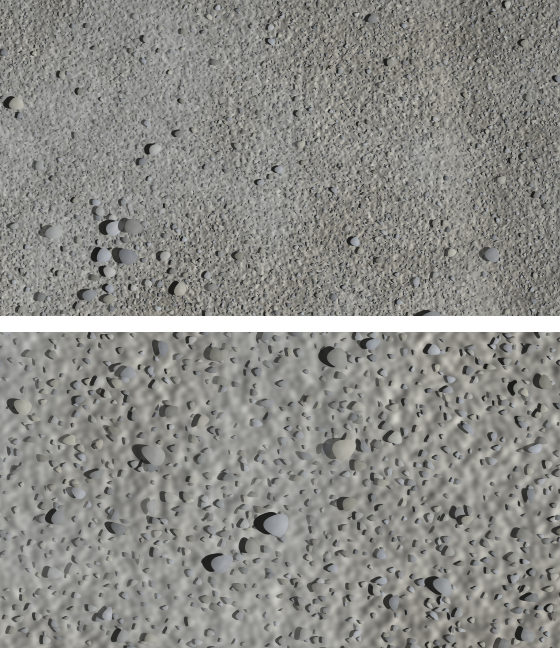
Top, the full canvas; bottom, a detail of the centre.
A WebGL 2 fragment shader for this texture:

```glsl
#version 300 es
precision highp float;
// Sunlit dusty gravel with scattered pebbles and short hard shadows.

uniform vec2 u_resolution;
out vec4 fragColor;

const vec2 SUN = vec2(0.985, -0.17); // direction towards the light

vec3 hash3(vec2 p) {
    vec3 h = fract(p.xyx * vec3(0.1031, 0.1030, 0.0973));
    h += dot(h, h.yxz + 33.33);
    return fract((h.xxy + h.yzz) * h.zyx);
}

float cornerSlope(vec2 corner, vec2 offset) {
    float angle = 6.2832 * hash3(corner).x;
    return dot(vec2(cos(angle), sin(angle)), offset);
}

float gradientNoise(vec2 p) {
    vec2 i = floor(p), f = p - i;
    vec2 u = f * f * f * (f * (f * 6.0 - 15.0) + 10.0);
    vec2 e = vec2(1.0, 0.0);
    float low = mix(cornerSlope(i, f), cornerSlope(i + e, f - e), u.x);
    float high = mix(cornerSlope(i + e.yx, f - e.yx), cornerSlope(i + 1.0, f - 1.0), u.x);
    return mix(low, high, u.y);
}

float fbm(vec2 p) {
    float sum = 0.0, amp = 0.6;
    for (int i = 0; i < 4; i++) {
        sum += amp * gradientNoise(p);
        p = mat2(1.6, 1.2, -1.2, 1.6) * p + 7.3;
        amp *= 0.5;
    }
    return sum;
}

// Brightness of a bumpy surface lit from the side
float relief(vec2 p) {
    return gradientNoise(p - SUN * 0.35) - gradientNoise(p + SUN * 0.35);
}

// Distance to a lumpy ellipse, in cell units
float stoneDistance(vec2 d, vec2 axes, float angle, float lumpiness) {
    float c = cos(angle), s = sin(angle);
    vec2 q = mat2(c, -s, s, c) * d / axes;
    float lump = 1.0 + lumpiness * sin(3.0 * atan(q.y, q.x + 1e-5) + 9.0 * angle);
    return (length(q) * lump - 1.0) * axes.y;
}

// Paints one size of stones, each with its shadow, over the ground
vec3 scatterStones(vec3 col, vec2 p, float cells, float density, float clustering,
                   float lumpiness, float seed) {
    vec2 g = p * cells;
    float blur = 0.6 * cells / u_resolution.y;
    for (int y = -1; y <= 1; y++)
    for (int x = -1; x <= 1; x++) {
        vec2 cell = floor(g) + vec2(x, y);
        vec3 a = hash3(cell + seed), b = hash3(cell + seed + 57.0);
        vec2 fromHeap = (cell / cells - vec2(0.31, 0.16)) / vec2(0.19, 0.15);
        float chance = density + clustering * exp(-dot(fromHeap, fromHeap));
        if (a.z > chance) continue;

        vec2 d = g - cell - 0.5 - (a.xy - 0.5) * 0.8;
        float radius = mix(0.20, 0.42, b.x * b.x);
        vec2 axes = radius * vec2(1.0, mix(0.9 - 3.0 * lumpiness, 0.9, b.z));
        float angle = 6.2832 * b.y;

        // Cast shadow
        float shade = stoneDistance(d + SUN * radius * 0.8, axes, angle, lumpiness);
        float strength = mix(0.5, 1.0, fract(b.z * 17.0));
        col = mix(col, vec3(0.10, 0.10, 0.095), strength * smoothstep(blur, -blur, shade));

        // Rounded, lit body
        float body = stoneDistance(d, axes, angle, lumpiness);
        vec2 q = d / radius;
        float tone = mix(0.49, 0.71, fract(b.x * 31.0 + a.y));
        tone *= 1.0 + 0.17 * dot(q, SUN) - 0.10 * dot(q, q) + 0.06 * gradientNoise(g * 5.0);
        vec3 tint = mix(vec3(1.02, 1.01, 0.94), vec3(0.97, 1.0, 1.05), fract(a.y * 23.0));
        col = mix(col, tone * tint, 0.95 * smoothstep(blur, -blur, body));
    }
    return col;
}

void main() {
    vec2 p = gl_FragCoord.xy / u_resolution.y;

    // Packed dust: broad patches, a worn wheel track and fine relief
    float patches = fbm(p * 3.0);
    float trackOffset = p.x - 1.54 + 0.2 * p.y + 0.03 * gradientNoise(p * 5.0);
    float track = exp(-pow(trackOffset / 0.05, 2.0));
    float dusty = smoothstep(0.95, 0.1, length((p - vec2(0.25, 0.62)) * vec2(1.0, 1.3)));
    float rough = clamp(0.98 - 0.35 * dusty - 0.35 * track - 0.7 * patches, 0.4, 1.0);

    float tone = 0.565 + 0.11 * patches + 0.03 * track + 0.02 * dusty;
    tone -= 0.05 * smoothstep(0.02, 0.14, trackOffset);
    tone -= 0.035 * smoothstep(0.75, 1.0, p.y);
    tone += rough * (0.17 * relief(p * 60.0) + 0.15 * relief(p * 118.0 + 9.0));
    tone += 0.05 * gradientNoise(p * 9.0) + 0.05 * gradientNoise(p * 28.0);
    vec3 warm = vec3(1.02, 1.005, 0.945), cool = vec3(0.995, 1.0, 0.99);
    vec3 ground = tone * mix(warm, cool, clamp(0.35 + 0.5 * dusty + patches, 0.0, 1.0));

    // Angular grit, fading where dust covers it
    vec3 grit = scatterStones(ground, p, 84.0, 0.62, 0.0, 0.15, 11.0);
    grit = scatterStones(grit, p, 50.0, 0.30, 0.1, 0.14, 203.0);
    vec3 col = mix(ground, grit, rough);

    // Smooth pebbles, heaped towards the lower left
    col = scatterStones(col, p, 27.0, 0.10, 0.35, 0.09, 421.0);
    col = scatterStones(col, p, 13.0, 0.022, 0.8, 0.07, 633.0);

    fragColor = vec4(clamp(col, 0.0, 1.0), 1.0);
}
```
